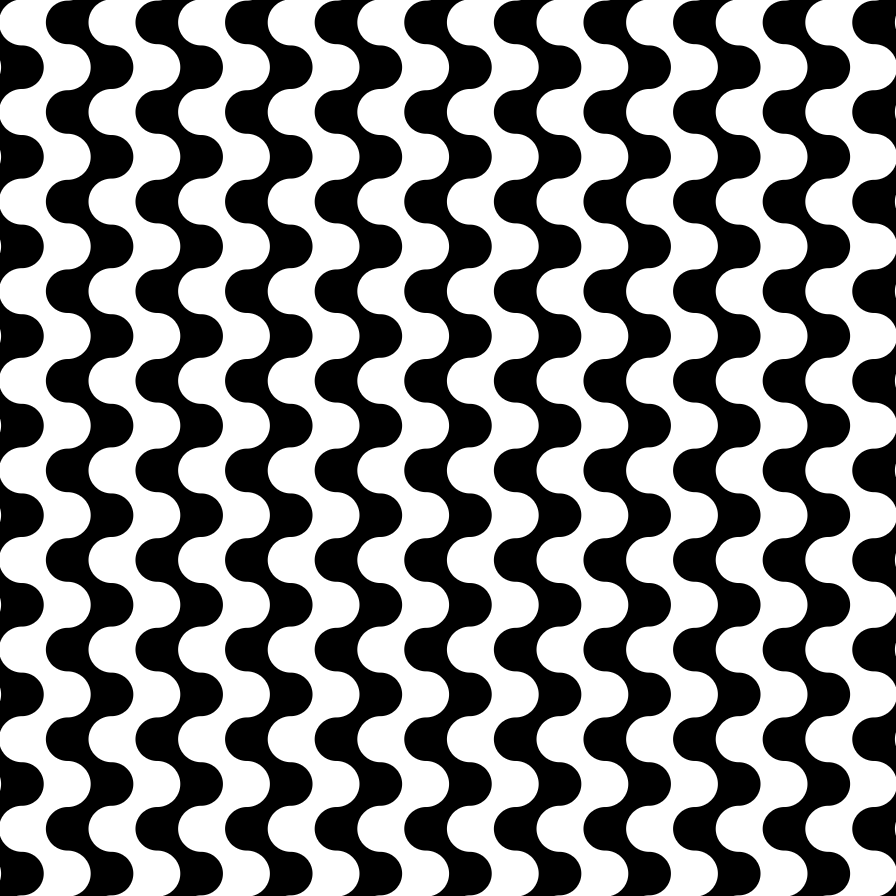
Write a WebGL 1 fragment shader that draws this pattern.

```glsl
precision highp float;

uniform vec2 u_resolution;

// Signed distance to a winding edge of alternating half circles, in cells.
// Negative on the left: dark bulges right at y = 0.25, light bulges left at y = 0.75.
float windingEdge(vec2 p) {
    float toDark = abs(fract(p.y + 0.25) - 0.5);
    float toLight = abs(fract(p.y - 0.25) - 0.5);
    return p.x > 0.0
        ? length(vec2(p.x, toDark)) - 0.243
        : 0.257 - length(vec2(p.x, toLight));
}

// A dark wavy band; its left edge is the right one mirrored and shifted half a cell.
float wavyBand(vec2 p) {
    float right = windingEdge(vec2(p.x - 0.245, p.y));
    float left = windingEdge(vec2(-p.x - 0.245, p.y + 0.5));
    return max(left, right);
}

void main() {
    // Ten bands across, ten waves down, with a band centred on the canvas edge
    vec2 grid = gl_FragCoord.xy / u_resolution * 10.0;
    vec2 cell = vec2(fract(grid.x + 0.5) - 0.5, fract(grid.y));

    // One pixel of smoothing at the edges
    float pixel = 10.0 / min(u_resolution.x, u_resolution.y);
    float light = clamp(0.5 + wavyBand(cell) / pixel, 0.0, 1.0);
    gl_FragColor = vec4(vec3(light), 1.0);
}
```
